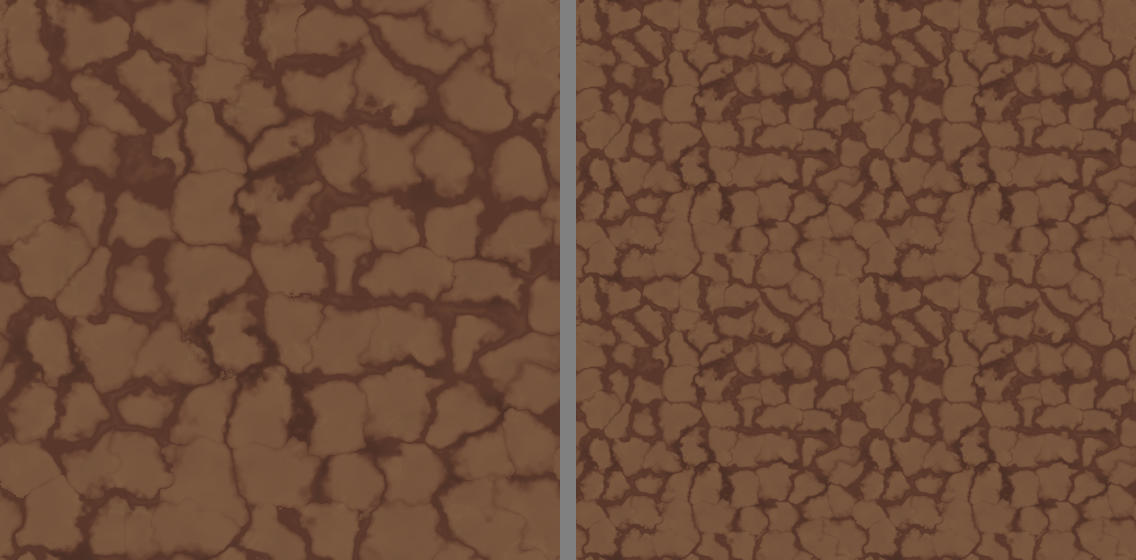
Left: one tile. Right: repeated 2 by 2.
This texture is drawn by a Shadertoy shader. Its source:

```glsl
const float CELLS = 9.0;
const vec3 STONE = vec3(0.470, 0.335, 0.243);
const vec3 RIM = vec3(0.415, 0.270, 0.200);
const vec3 GAP = vec3(0.350, 0.220, 0.170);
const vec3 PIT = vec3(0.290, 0.185, 0.145);
const vec3 WISP = vec3(0.500, 0.385, 0.270);

float hash(vec2 p) {
    return fract(sin(dot(p, vec2(127.1, 311.7))) * 43758.5453);
}

float cellHash(vec2 cell, float period, float seed) {
    return hash(mod(cell, period) + seed);
}

// Value noise that wraps after a whole number of cells
float noise(vec2 uv, float period, float seed) {
    vec2 p = uv * period;
    vec2 i = floor(p);
    vec2 f = p - i;
    f = f * f * f * (f * (f * 6.0 - 15.0) + 10.0);
    float low = mix(cellHash(i, period, seed), cellHash(i + vec2(1, 0), period, seed), f.x);
    float high = mix(cellHash(i + vec2(0, 1), period, seed), cellHash(i + vec2(1, 1), period, seed), f.x);
    return mix(low, high, f.y);
}

float fbm(vec2 uv, float period, float seed) {
    float sum = 0.0;
    float gain = 0.533;
    for (int octave = 0; octave < 4; octave++) {
        sum += gain * noise(uv, period, seed);
        period *= 2.0;
        seed += 7.3;
        gain *= 0.5;
    }
    return sum;
}

vec2 fbmOffset(vec2 uv, float period, float seed) {
    return vec2(fbm(uv, period, seed), fbm(uv, period, seed + 41.7)) - 0.5;
}

vec2 stoneCentre(vec2 cell) {
    vec2 jitter = vec2(cellHash(cell, CELLS, 3.1), cellHash(cell, CELLS, 17.9));
    return cell + 0.5 + 0.82 * (jitter - 0.5);
}

// Rounded distance to the stone outline: positive on stone, negative in gaps
float stoneDistance(vec2 p, float rounding) {
    vec2 base = floor(p);
    vec2 nearCell = base;
    float nearest = 1e5;
    for (int y = -1; y <= 1; y++)
    for (int x = -1; x <= 1; x++) {
        vec2 cell = base + vec2(x, y);
        vec2 toCentre = stoneCentre(cell) - p;
        float dist = dot(toCentre, toCentre);
        if (dist < nearest) {
            nearest = dist;
            nearCell = cell;
        }
    }
    vec2 centre = stoneCentre(nearCell);
    float ownHash = cellHash(nearCell, CELLS, 29.3);
    float sum = 0.0;
    for (int y = -2; y <= 2; y++)
    for (int x = -2; x <= 2; x++) {
        if (x == 0 && y == 0) continue;
        vec2 cell = nearCell + vec2(x, y);
        vec2 other = stoneCentre(cell);
        float edge = dot(0.5 * (centre + other) - p, normalize(other - centre));
        // Each pair of stones is either pressed together or set apart
        float spacing = fract(ownHash + cellHash(cell, CELLS, 29.3));
        float gap = mix(-0.045, 0.10, smoothstep(0.25, 0.85, spacing));
        sum += exp(-(edge - gap) / rounding);
    }
    return -rounding * log(sum);
}

void mainImage(out vec4 fragColor, in vec2 fragCoord) {
    vec2 uv = fragCoord / iResolution.xy;

    // Broad bends everywhere, ragged outlines only in patches
    float ragged = smoothstep(0.42, 0.68, noise(uv, 11.0, 5.7));
    vec2 p = uv * CELLS;
    p += 0.75 * fbmOffset(uv, 14.0, 11.3);
    p += mix(0.04, 0.26, ragged) * fbmOffset(uv, 44.0, 23.9);
    float d = stoneDistance(p, 0.065);
    d -= 0.09 * (noise(uv, 7.0, 61.1) - 0.5);

    // Stone faces: soft mottling, dim rims and pale wisps
    vec2 flow = uv + 0.035 * fbmOffset(uv, 16.0, 31.7);
    float mottle = fbm(flow, 24.0, 71.3);
    float ridge = 1.0 - abs(2.0 * fbm(flow, 17.0, 83.9) - 1.0);
    float wisp = pow(ridge, 14.0) * ragged * (1.0 - smoothstep(0.12, 0.38, d));
    vec3 face = mix(RIM, STONE, smoothstep(-0.04, 0.13, d + 0.10 * (mottle - 0.5)));
    face *= 1.0 + 0.09 * (mottle - 0.5);
    face = mix(face, WISP, 0.50 * wisp);

    // Gap floor: drifting dust with occasional deep pits
    float dust = fbm(flow, 20.0, 97.1);
    float depth = smoothstep(0.02, 0.16, -d);
    vec3 ground = mix(GAP, RIM, 0.75 * depth * smoothstep(0.40, 0.65, dust));
    float pit = smoothstep(0.58, 0.80, noise(uv, 8.0, 53.3));
    ground = mix(ground, PIT, 0.8 * pit * smoothstep(0.0, 0.08, -d));

    // Stones over gaps, with a fine dark contact line
    vec3 colour = mix(ground, face, smoothstep(-0.025, 0.025, d));
    colour = mix(colour, GAP, 0.45 * exp(-abs(d) / 0.022));
    fragColor = vec4(colour, 1.0);
}
```
